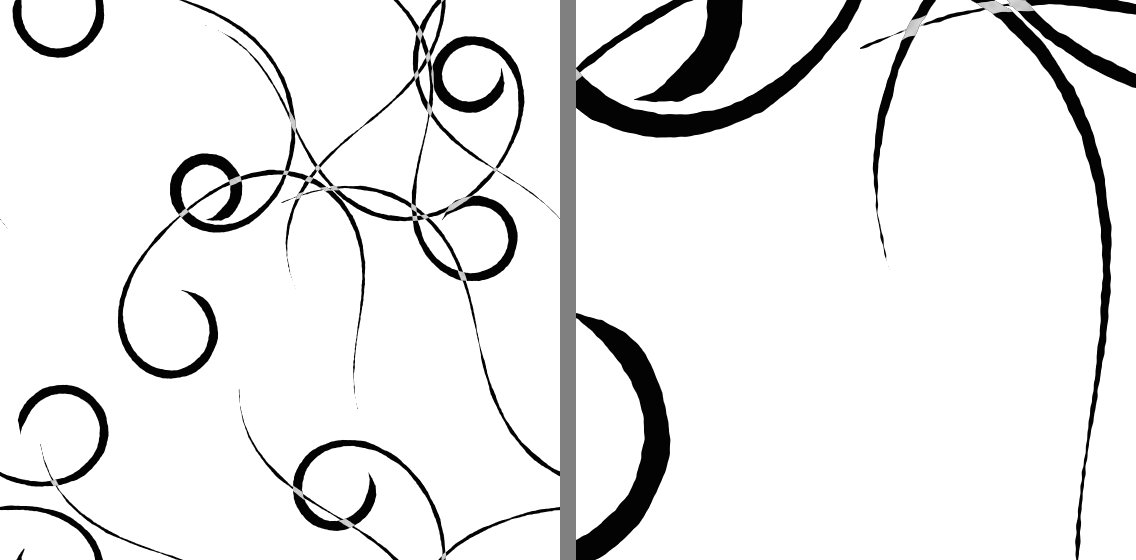
Left: the whole. Right: its middle third, enlarged.
A WebGL 1 fragment shader for this pattern:

```glsl
precision highp float;
// Scattered calligraphic curls and thin looping ink strokes that pale where they cross.

uniform vec2 u_resolution;

const vec3 PAPER = vec3(1.0);
const vec3 INK = vec3(0.01);
const vec3 VEIL = vec3(0.80);            // pale tone where strokes cross

const int STROKES = 7;
const int STEPS = 60;                    // segments per stroke
const float CURL_STEP = 0.013;           // segment length inside the curl
const float TAIL_STEP = 0.029;           // segment length along the tail
const vec2 CURL_RANGE = vec2(9.0, 18.5); // curvature of the curl
const vec2 BEND_RANGE = vec2(4.0, 7.0);  // curvature of the tail waves
const float WAVES = 1.5;                 // tail waves per stroke
const float THIN = 0.0011;               // half width of a straight stroke
const float SWELL = 0.0005;              // half width gained per curvature
const float VEIL_WIDTH = 0.0045;
const float LUMP_SCALE = 30.0;
const float LUMP_DEPTH = 0.0025;
const float GRAIN_SCALE = 170.0;
const float GRAIN_DEPTH = 0.0008;
const float JITTER = 0.08;
const vec2 SPREAD = vec2(0.7549, 0.5698); // even scatter on the tile
const vec2 SHIFT = vec2(0.34, 0.42);
const float TAU = 6.2831853;

vec2 hash2(vec2 p) {
    vec2 q = vec2(dot(p, vec2(127.1, 311.7)), dot(p, vec2(269.5, 183.3)));
    return fract(sin(q) * 43758.55);
}

float cornerSlope(vec2 cell, vec2 offset) {
    return dot(hash2(cell) * 2.0 - 1.0, offset);
}

float gradientNoise(vec2 p) {
    vec2 i = floor(p), f = fract(p);
    vec2 u = f * f * f * (f * (f * 6.0 - 15.0) + 10.0);
    vec2 e = vec2(0.0, 1.0);
    float low = mix(cornerSlope(i, f), cornerSlope(i + e.yx, f - e.yx), u.x);
    float high = mix(cornerSlope(i + e.xy, f - e.xy), cornerSlope(i + e.yy, f - e.yy), u.x);
    return mix(low, high, u.y);
}

vec2 direction(float angle) {
    return vec2(cos(angle), sin(angle));
}

// Tight curl that unwinds into a waving tail; t runs from 0 to 1.
float curvature(float t, float curl, float bend, float phase) {
    float unwind = 1.0 - smoothstep(0.25, 0.7, t);
    float wave = sin(TAU * (t * WAVES + phase)) * smoothstep(0.45, 0.75, t);
    return curl * unwind + bend * wave;
}

// Returns distance to the outline (x) and to the centre line (y).
vec2 strokeDistance(vec2 p, float id) {
    vec2 shape = hash2(vec2(id, 3.7));
    vec2 pose = hash2(vec2(id, 8.3));
    vec2 place = hash2(vec2(id, 15.1));
    float curl = mix(CURL_RANGE.x, CURL_RANGE.y, sqrt(shape.x));
    float bend = mix(BEND_RANGE.x, BEND_RANGE.y, shape.y);
    float turn = place.x < 0.5 ? -1.0 : 1.0;
    float heading = pose.x * TAU;
    vec2 centre = id * SPREAD + SHIFT + JITTER * (place - 0.5);
    vec2 pen = centre - turn * direction(heading + TAU * 0.25) / curl;

    vec2 nearest = vec2(1.0);
    float width = 0.0;
    for (int i = 0; i < STEPS; i++) {
        float t = (float(i) + 1.0) / float(STEPS);
        float k = curvature(t, curl, bend, pose.y);
        float len = mix(CURL_STEP, TAIL_STEP, smoothstep(0.25, 0.7, t));
        float halfTurn = 0.5 * turn * k * len;
        heading += halfTurn;
        vec2 along = direction(heading);
        heading += halfTurn;

        float taper = smoothstep(0.0, 0.05, t) * (1.0 - smoothstep(0.88, 1.0, t));
        float nextWidth = (THIN + SWELL * abs(k)) * taper;

        // Wrapping the offset repeats the strokes across the tile border.
        vec2 q = p - pen;
        q -= floor(q + 0.5);
        float s = clamp(dot(q, along), 0.0, len);
        float d = length(q - along * s);
        nearest = min(nearest, vec2(d - mix(width, nextWidth, s / len), d));

        pen += along * len;
        width = nextWidth;
    }
    return nearest;
}

void main() {
    float size = min(u_resolution.x, u_resolution.y);
    vec2 p = gl_FragCoord.xy / size;

    // Uneven pressure: lumps along the edges, fine breaks in thin parts.
    float lumps = gradientNoise(p * LUMP_SCALE);
    float grain = gradientNoise(p * GRAIN_SCALE);
    float rough = lumps * LUMP_DEPTH + grain * GRAIN_DEPTH;

    float ink = 0.0, veil = 0.0, crossing = 0.0;
    for (int i = 0; i < STROKES; i++) {
        vec2 d = strokeDistance(p, float(i));
        float strokeInk = clamp(0.5 - (d.x + rough) * size, 0.0, 1.0);
        float strokeVeil = clamp(0.5 - (d.y + rough - VEIL_WIDTH) * size, 0.0, 1.0);
        crossing = max(crossing, max(min(ink, strokeVeil), min(veil, strokeInk)));
        ink = max(ink, strokeInk);
        veil = max(veil, strokeVeil);
    }

    vec3 color = mix(PAPER, INK, ink);
    color = mix(color, VEIL + 0.12 * grain, crossing);
    gl_FragColor = vec4(color, 1.0);
}
```
